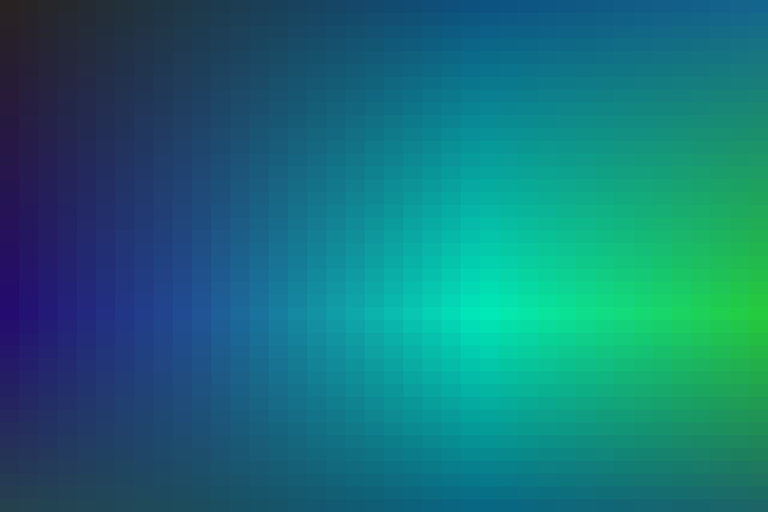
Give the GLSL for this background, as a WebGL 2 fragment shader.

```glsl
#version 300 es
precision highp float;
// Mosaic gradient: a mint glow fading to green, indigo and dark blue in small tiles.
uniform vec2 u_resolution;
out vec4 outColor;

// Snap to tile centres, with a one-pixel blend across each tile edge.
vec2 snapToTiles(vec2 uv, vec2 tiles) {
    vec2 p = uv * tiles;
    vec2 edge = floor(p + 0.5);
    vec2 pixel = tiles / u_resolution;
    return (edge - 0.5 + clamp((p - edge) / pixel + 0.5, 0.0, 1.0)) / tiles;
}

// Linear blend through four colours placed along the width.
vec3 ramp(float x, vec3 left, vec3 inner, vec3 glow, vec3 right) {
    vec3 color = mix(left, inner, clamp(x / 0.25, 0.0, 1.0));
    color = mix(color, glow, clamp((x - 0.25) / 0.375, 0.0, 1.0));
    return mix(color, right, clamp((x - 0.625) / 0.375, 0.0, 1.0));
}

void main() {
    vec2 uv = snapToTiles(gl_FragCoord.xy / u_resolution, vec2(40.0));

    // Three horizontal ramps: lower edge, glow line and upper edge.
    vec3 bottom = ramp(uv.x, vec3(0.15, 0.26, 0.30), vec3(0.11, 0.30, 0.36),
                             vec3(0.03, 0.39, 0.51), vec3(0.11, 0.38, 0.40));
    vec3 middle = ramp(uv.x, vec3(0.14, 0.03, 0.43), vec3(0.13, 0.31, 0.58),
                             vec3(0.00, 0.92, 0.73), vec3(0.15, 0.79, 0.23));
    vec3 top = ramp(uv.x, vec3(0.16, 0.13, 0.12), vec3(0.12, 0.22, 0.28),
                          vec3(0.05, 0.31, 0.50), vec3(0.08, 0.39, 0.56));

    // Blend the ramps vertically, with a crease at the glow line.
    float glowHeight = 0.3875;
    vec3 color = mix(bottom, middle, clamp(uv.y / glowHeight, 0.0, 1.0));
    color = mix(color, top, clamp((uv.y - glowHeight) / (1.0 - glowHeight), 0.0, 1.0));
    outColor = vec4(color, 1.0);
}
```
